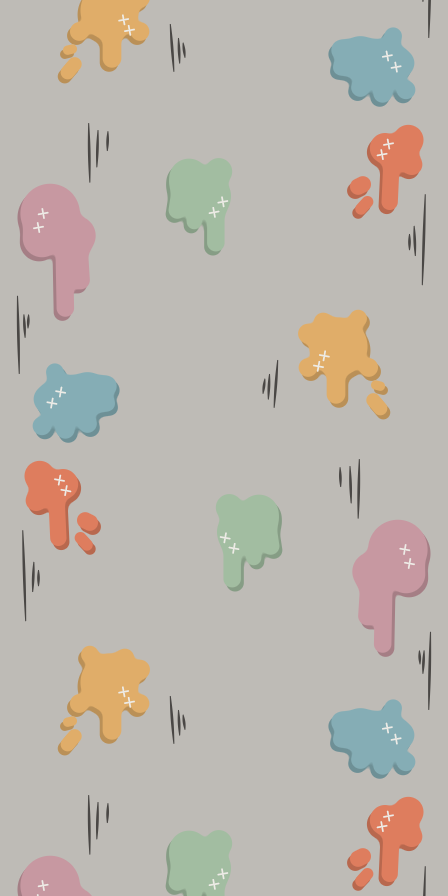
Reproduce this pattern procedurally as a WebGL 1 fragment shader.

```glsl
precision highp float;
// Paint splats with drips, offset shadows, sparkles and ink ticks on warm grey.
// One motif row repeats downward, mirrored on every other row (glide reflection).
// Splats are smooth unions of circles and capsules; coordinates run x right, y down.

uniform vec2 u_resolution;

const float WIDTH = 384.0;        // design units across the canvas
const float ROW = 288.0;          // height of one motif row
const float OVERHANG = 28.0;      // how far a motif row reaches above its top
const float BLEND = 6.0;          // softness of the joins inside a splat
const float INK_RADIUS = 1.15;
const vec2 SHADOW_OFFSET = vec2(-2.5, 3.5);
const float SHADOW_TONE = 0.83;

const vec3 GROUND = vec3(0.745, 0.733, 0.714);
const vec3 INK = vec3(0.29, 0.28, 0.27);
const vec3 GLINT = vec3(0.93, 0.92, 0.90);
const vec3 PINK = vec3(0.78, 0.595, 0.63);
const vec3 YELLOW = vec3(0.88, 0.68, 0.41);
const vec3 BLUE = vec3(0.52, 0.68, 0.71);
const vec3 ORANGE = vec3(0.87, 0.49, 0.37);
const vec3 GREEN = vec3(0.635, 0.74, 0.63);

float cover(float d) {
  return clamp(0.5 - d * u_resolution.x / WIDTH, 0.0, 1.0);
}

float smoothUnion(float a, float b) {
  float h = max(BLEND - abs(a - b), 0.0) / BLEND;
  return min(a, b) - h * h * BLEND * 0.25;
}

float disc(vec2 p, float x, float y, float r) { return length(p - vec2(x, y)) - r; }

float capsule(vec2 p, vec2 a, vec2 b, float r) {
  vec2 ab = b - a;
  float h = clamp(dot(p - a, ab) / dot(ab, ab), 0.0, 1.0);
  return length(p - a - ab * h) - r;
}

// Splat outlines
float pinkSplat(vec2 p) {
  float d = smoothUnion(disc(p, 43.0, 183.0, 25.5), disc(p, 36.0, 204.0, 16.5));
  d = smoothUnion(d, disc(p, 65.0, 202.0, 17.0));
  d = smoothUnion(d, capsule(p, vec2(67.0, 208.0), vec2(69.0, 240.0), 8.0));
  return smoothUnion(d, capsule(p, vec2(55.0, 212.0), vec2(56.0, 264.0), 7.5));
}

float greenSplat(vec2 p) {
  float d = smoothUnion(disc(p, 187.5, 147.0, 11.5), disc(p, 162.0, 153.0, 17.0));
  d = smoothUnion(d, disc(p, 179.0, 168.0, 19.0));
  d = smoothUnion(d, capsule(p, vec2(155.0, 160.0), vec2(152.0, 180.0), 7.5));
  d = smoothUnion(d, capsule(p, vec2(166.0, 165.0), vec2(166.5, 190.0), 6.5));
  return smoothUnion(d, capsule(p, vec2(185.0, 175.0), vec2(185.0, 208.0), 7.5));
}

float yellowSplat(vec2 p) {
  float d = smoothUnion(disc(p, 94.0, 9.0, 25.0), disc(p, 77.0, -15.0, 7.5));
  d = smoothUnion(d, disc(p, 107.0, -12.0, 8.0));
  d = smoothUnion(d, disc(p, 120.0, -2.0, 8.5));
  d = smoothUnion(d, disc(p, 120.0, 27.0, 8.0));
  d = smoothUnion(d, disc(p, 68.0, 27.0, 8.0));
  d = smoothUnion(d, capsule(p, vec2(96.0, 12.0), vec2(96.0, 50.0), 8.0));
  d = min(d, capsule(p, vec2(58.0, 43.0), vec2(62.0, 42.0), 4.0));
  return min(d, capsule(p, vec2(58.0, 62.0), vec2(64.0, 55.0), 6.0));
}

float blueSplat(vec2 p) {
  float d = smoothUnion(disc(p, 309.0, 50.0, 19.0), disc(p, 329.0, 55.0, 22.0));
  d = smoothUnion(d, disc(p, 337.0, 31.0, 7.5));
  d = smoothUnion(d, disc(p, 293.0, 43.0, 9.0));
  d = smoothUnion(d, disc(p, 292.0, 58.0, 6.5));
  d = smoothUnion(d, disc(p, 345.0, 54.0, 10.0));
  d = smoothUnion(d, disc(p, 348.0, 77.0, 8.0));
  d = smoothUnion(d, disc(p, 328.0, 80.0, 8.0));
  return smoothUnion(d, disc(p, 309.0, 75.0, 8.0));
}

float orangeSplat(vec2 p) {
  float d = smoothUnion(disc(p, 350.0, 120.0, 13.0), disc(p, 330.0, 127.0, 13.0));
  d = smoothUnion(d, disc(p, 343.0, 131.0, 14.0));
  d = smoothUnion(d, disc(p, 353.0, 141.0, 9.0));
  d = smoothUnion(d, capsule(p, vec2(336.0, 130.0), vec2(334.0, 173.0), 7.0));
  d = min(d, capsule(p, vec2(307.0, 160.0), vec2(311.0, 158.0), 7.0));
  return min(d, capsule(p, vec2(309.5, 179.0), vec2(315.0, 173.0), 5.0));
}

// Tapered ink tick and a pair of slightly tilted glints
float tick(vec2 p, float x0, float y0, float x1, float y1) {
  float along = clamp((p.y - y0) / (y1 - y0), 0.0, 1.0);
  return capsule(p, vec2(x0, y0), vec2(x1, y1), INK_RADIUS * (0.4 + 0.6 * sin(3.1416 * along)));
}

float glint(vec2 p) {
  p = abs(vec2(p.x - 0.18 * p.y, p.y + 0.18 * p.x));
  return length(vec2(max(max(p.x, p.y) - 4.0, 0.0), min(p.x, p.y))) - 0.75;
}

void paint(inout vec3 col, vec2 p, float body, float shadow, vec3 tint, vec2 g0, vec2 g1) {
  col = mix(col, tint * SHADOW_TONE, cover(shadow));
  col = mix(col, tint, cover(body));
  col = mix(col, GLINT, cover(min(glint(p - g0), glint(p - g1))));
}

float ticks(vec2 p) {
  float d = min(tick(p, 146.0, 21.0, 149.0, 61.0), tick(p, 153.0, 33.0, 154.0, 54.0));
  d = min(d, min(tick(p, 157.0, 37.0, 158.5, 49.0), tick(p, 76.0, 106.0, 77.0, 156.0)));
  d = min(d, min(tick(p, 84.0, 112.0, 83.0, 143.0), tick(p, 92.5, 113.0, 92.0, 129.0)));
  d = min(d, min(tick(p, 364.5, 167.0, 362.0, 244.0), tick(p, 355.0, 194.0, 356.0, 219.0)));
  d = min(d, min(tick(p, 351.0, 201.0, 351.0, 214.0), tick(p, 15.0, 254.0, 16.5, 320.0)));
  return min(d, min(tick(p, 20.5, 270.0, 21.5, 289.0), tick(p, 24.5, 270.0, 24.0, 281.0)));
}

void main() {
  vec2 p = vec2(gl_FragCoord.x, u_resolution.y - gl_FragCoord.y) * WIDTH / u_resolution.x;
  vec3 col = GROUND;
  // This row and the one above, whose drips hang over
  for (int k = 0; k < 2; k++) {
    float row = floor((p.y + OVERHANG) / ROW) - float(k);
    vec2 q = vec2(p.x, p.y - row * ROW);
    if (mod(row, 2.0) > 0.5) q.x = WIDTH - q.x;
    vec2 s = q - SHADOW_OFFSET;
    col = mix(col, INK, cover(ticks(q)));
    paint(col, q, pinkSplat(q), pinkSplat(s), PINK, vec2(37.0, 183.0), vec2(33.0, 195.0));
    paint(col, q, greenSplat(q), greenSplat(s), GREEN, vec2(191.0, 173.0), vec2(183.5, 182.0));
    paint(col, q, yellowSplat(q), yellowSplat(s), YELLOW, vec2(106.0, 17.0), vec2(111.0, 26.0));
    paint(col, q, blueSplat(q), blueSplat(s), BLUE, vec2(332.0, 48.0), vec2(339.5, 57.5));
    paint(col, q, orangeSplat(q), orangeSplat(s), ORANGE, vec2(333.0, 123.5), vec2(327.5, 132.5));
  }
  gl_FragColor = vec4(col, 1.0);
}
```
